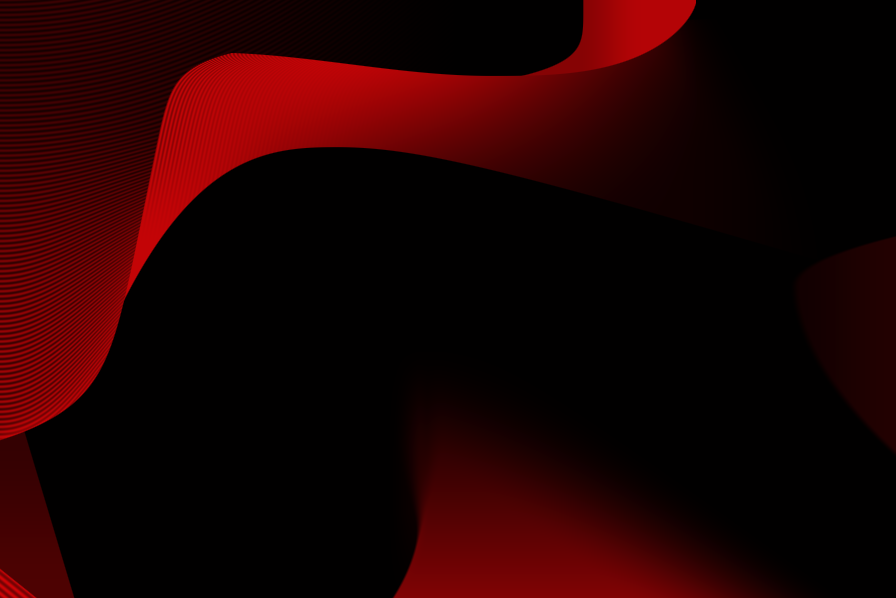
This background is drawn by a Shadertoy shader. Its source:

```glsl
#define CANVAS vec2(768.0, 512.0)
#define TINT vec3(1.0, 0.022, 0.032)
#define LINE_GAP 4.3
#define FINE_GAP 3.4
#define RIBBON_LIGHT 0.70
#define MESH_LIGHT 0.56
#define LOWER_GLOW 0.50
#define RIGHT_GLOW 0.13

// Antialiased coverage: 1 where d is positive
float cover(float d) {
    return clamp(0.5 + d / (fwidth(d) + 1e-5), 0.0, 1.0);
}

float stripes(float v, float gap) {
    return 0.5 + 0.5 * cos(6.28318 * v / gap);
}

// Left flank of the ribbon, x as a function of y
float flankX(float y) {
    return 159.0 - 0.2 * y + 50.0 * exp((45.0 - y) / 13.0)
         - 84.0 * exp((y - 377.0) / 28.0);
}

// Upper rim of the ribbon, y as a function of x
float rimY(float x) {
    float r = clamp((x - 420.0) / 177.0, 0.0, 1.0);
    float wave = 45.0 + 20.0 * smoothstep(180.0, 420.0, x);
    return wave * pow(1.0 - r * r * r, 0.65);
}

// Lower rim: a steep power curve joined to a hyperbola
float baseY(float x) {
    float rise = 124.0 * pow(max(290.0 - x, 0.0) / 180.0, 2.75);
    float slope = 0.3 * max(x - 290.0, 0.0);
    return min(126.0 + rise + sqrt(900.0 + slope * slope) - 30.0, 260.0);
}

// Fold at the top, where the ribbon turns upward
float foldMask(vec2 p) {
    float innerX = 500.0 - 45.0 * pow(max(p.y, 0.0) / 63.0, 5.0);
    return cover(p.x - innerX) * cover(rimY(p.x) - p.y);
}

float ribbon(vec2 p) {
    float flank = p.x - flankX(p.y), top = rimY(p.x), base = baseY(p.x);
    float mask = cover(flank) * cover(p.y - top) * cover(base - p.y);
    float across = clamp((p.y - top) / max(base - top, 1.0), 0.0, 1.0);
    float light = RIBBON_LIGHT * (1.0 - smoothstep(270.0, 680.0, p.x + 110.0 * across));
    light *= 1.0 - 0.15 * across * smoothstep(130.0, 250.0, p.x);
    light += 0.06 * (1.0 - smoothstep(560.0, 720.0, p.x));
    light *= smoothstep(-40.0, 80.0, p.y - 10.0 - 1.5 * (p.x - 590.0));
    // Fine threads along the flank
    float threads = exp(-max(flank, 0.0) / 45.0) * (1.0 - smoothstep(110.0, 210.0, p.y));
    light *= 1.0 - 0.4 * threads * stripes(flank, FINE_GAP);
    return mask * light;
}

float mesh(vec2 p) {
    float inside = flankX(p.y) - p.x;
    float mask = max(cover(inside), cover(rimY(p.x) - p.y)) * (1.0 - foldMask(p));
    float light = mix(0.21, MESH_LIGHT, smoothstep(40.0, 340.0, p.y));
    float edge = exp(-max(inside, 0.0) / 25.0) * smoothstep(100.0, 260.0, p.y);
    light = (light + 0.22 * edge) * (1.0 - smoothstep(20.0, 410.0, p.x));
    // Threads bend upward as they near the lower border
    float bend = mix(0.0012, 0.0092, smoothstep(100.0, 350.0, p.y));
    float thread = stripes(p.y + bend * p.x * p.x, LINE_GAP);
    return mask * light * mix(mix(0.4, 1.1, thread), 0.95, 0.7 * edge);
}

// Dim sheet and bright strands in the lower left corner
float cornerSheet(vec2 p) {
    float below = cover(p.x - flankX(p.y)) * cover(p.y - 355.0);
    float sheet = below * cover(22.0 + 0.3 * (p.y - 373.0) - p.x);
    float strand = p.y - 487.0 - 0.8 * p.x;
    float strands = cover(strand) * (0.15 + 0.35 * stripes(strand, 7.0));
    return sheet * (mix(0.2, 0.3, smoothstep(375.0, 512.0, p.y)) + strands);
}

float lowerGlow(vec2 p) {
    float drop = max(p.y - 440.0, 0.0) / 72.0;
    float edge = p.x - 360.0 + 23.0 * drop * drop;
    float blur = mix(22.0, 1.5, smoothstep(370.0, 470.0, p.y));
    float height = max(p.y - 295.0, 0.0) / 217.0;
    float slant = smoothstep(-5.0, 135.0, p.y - 330.0 - 0.73 * (p.x - 470.0));
    float body = LOWER_GLOW * pow(height, 1.15) * smoothstep(-blur, blur, edge);
    float halo = 0.04 * smoothstep(330.0, 360.0, p.x) * smoothstep(295.0, 390.0, p.y)
               * (1.0 - smoothstep(-2.0, 8.0, edge)) * (1.0 - drop);
    return body * slant + halo;
}

float rightGlow(vec2 p) {
    float d = p.y - 245.0;
    float edge = 680.0 + 88.0 * (d < 0.0 ? pow(-d / 43.0, 2.0) : pow(d / 145.0, 1.8));
    float shade = mix(0.5, 1.0, smoothstep(680.0, 768.0, p.x));
    return RIGHT_GLOW * shade * smoothstep(-3.0, 6.0, p.x - edge);
}

void mainImage(out vec4 fragColor, in vec2 fragCoord) {
    // Design units, measured from the top left
    vec2 uv = fragCoord / iResolution.xy;
    vec2 p = vec2(uv.x, 1.0 - uv.y) * CANVAS;

    float foldLight = mix(0.52, 0.7, smoothstep(495.0, 550.0, p.x));
    float light = ribbon(p) + mesh(p) + foldMask(p) * foldLight;
    light += cornerSheet(p) + lowerGlow(p) + rightGlow(p);
    fragColor = vec4(TINT * min(light, 0.85) + vec3(0.004, 0.0, 0.0), 1.0);
}
```
